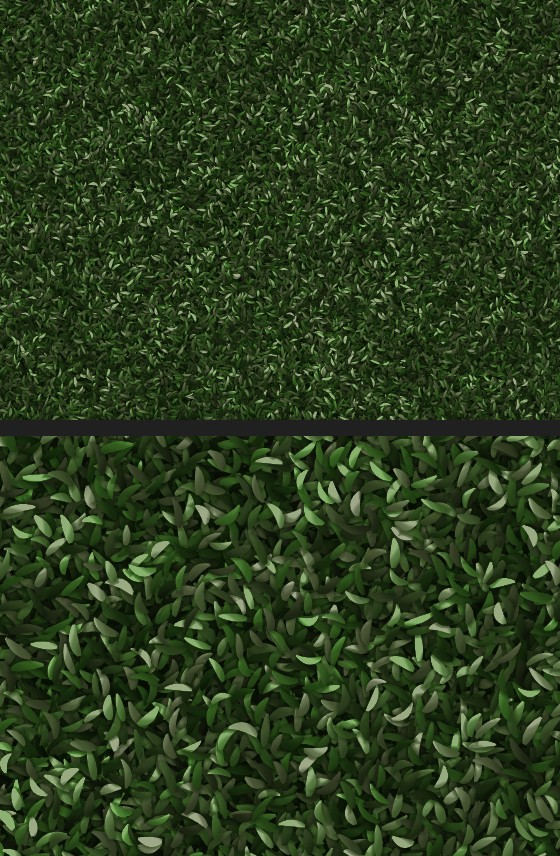
Top, the full canvas; bottom, a detail of the centre.
This texture is drawn by a Shadertoy shader. Its source:

```glsl
// Dense short turf: layered, curved grass blades with dark gaps and pale glints.

vec4 hash4(vec2 p) {
    return fract(sin(dot(p, vec2(127.1, 311.7))) * vec4(43758.5453, 22578.15, 19642.35, 31415.93));
}

float valueNoise(vec2 p) {
    vec2 cell = floor(p), f = fract(p);
    f = f * f * (3.0 - 2.0 * f);
    return mix(mix(hash4(cell).x, hash4(cell + vec2(1, 0)).x, f.x),
               mix(hash4(cell + vec2(0, 1)).x, hash4(cell + vec2(1, 1)).x, f.x), f.y);
}

// Colour ramp from deep gaps to sunlit blade tips
vec3 turfColor(float tone) {
    vec3 color = vec3(0.03, 0.05, 0.015);
    color = mix(color, vec3(0.05, 0.08, 0.03), smoothstep(0.00, 0.09, tone));
    color = mix(color, vec3(0.10, 0.15, 0.06), smoothstep(0.09, 0.31, tone));
    color = mix(color, vec3(0.18, 0.24, 0.12), smoothstep(0.31, 0.55, tone));
    color = mix(color, vec3(0.26, 0.33, 0.18), smoothstep(0.55, 0.75, tone));
    color = mix(color, vec3(0.38, 0.46, 0.30), smoothstep(0.75, 0.90, tone));
    return mix(color, vec3(0.60, 0.67, 0.51), smoothstep(0.90, 1.00, tone));
}

// Lays one blade over surface = (tone, greenness)
void addBlade(inout vec2 surface, vec2 p, vec4 look, float angle, float height, float pixel) {
    float c = cos(angle), s = sin(angle);
    vec2 q = vec2(c * p.x + s * p.y, c * p.y - s * p.x);
    float halfLength = mix(0.008, 0.0135, look.x);
    float along = q.x / halfLength;
    q.y += (look.y - 0.5) * 0.008 * (along * along - 0.3);

    // Blunt root, narrowing toward the tip
    float halfWidth = mix(0.0027, 0.0041, look.w) * (1.0 - 0.35 * max(along, 0.0))
                    * (1.0 - 0.6 * pow(min(abs(along), 1.0), 3.0));
    float dist = max(abs(q.y) - halfWidth, abs(q.x) - halfLength);

    // Soft shadow on the blades below
    surface.x *= 1.0 - 0.22 * (1.0 - smoothstep(0.0, 0.004, dist));

    // Lit side, brighter tip and random reflectance
    float across = clamp(q.y / halfWidth, -1.0, 1.0);
    float tone = 0.56 + 0.5 * (height - 0.78) + 0.8 * (look.z - 0.5)
               + 0.14 * along + 0.07 * across;
    float greenness = fract(look.w * 7.0 + look.y * 3.0) * 1.6 - 0.4;
    float cover = clamp(0.5 - dist / pixel, 0.0, 1.0);
    surface = mix(surface, vec2(clamp(tone, 0.0, 1.0), greenness), cover);
}

void mainImage(out vec4 fragColor, in vec2 fragCoord) {
    float pixel = 1.0 / iResolution.y;
    vec2 uv = fragCoord * pixel;
    vec2 surface = vec2(0.05, 0.0);

    // Blades from the ground up, scattered on shifted grids
    const float cellSize = 0.018;
    for (int layer = 0; layer < 10; layer++) {
        float level = float(layer);
        vec2 grid = uv / cellSize + hash4(vec2(level, 5.3)).xy * 9.0;
        for (int y = -1; y <= 1; y++) {
            for (int x = -1; x <= 1; x++) {
                vec2 cell = floor(grid) + vec2(x, y);
                vec4 place = hash4(cell + level * vec2(17.3, 41.9));
                vec4 look = hash4(cell + level * vec2(23.7, 11.1) + 71.5);
                vec2 offset = (grid - cell - place.xy) * cellSize;
                addBlade(surface, offset, look, place.z * 3.14159, (level + 1.0) / 10.0, pixel);
            }
        }
    }

    // Uneven tufts and a faint falloff toward the corners
    vec2 centered = fragCoord / iResolution.xy - 0.5;
    float light = 0.16 * (valueNoise(uv * 22.0) - 0.5) + 0.02 - 0.12 * dot(centered, centered);
    vec3 color = turfColor(clamp(surface.x + light * surface.x * 1.5, 0.0, 1.0));

    // Fresh green against dull, greyish blades
    color *= 1.0 + surface.y * vec3(-0.22, 0.08, -0.32) * (1.0 - 0.6 * smoothstep(0.75, 1.0, surface.x));
    fragColor = vec4(color, 1.0);
}
```
